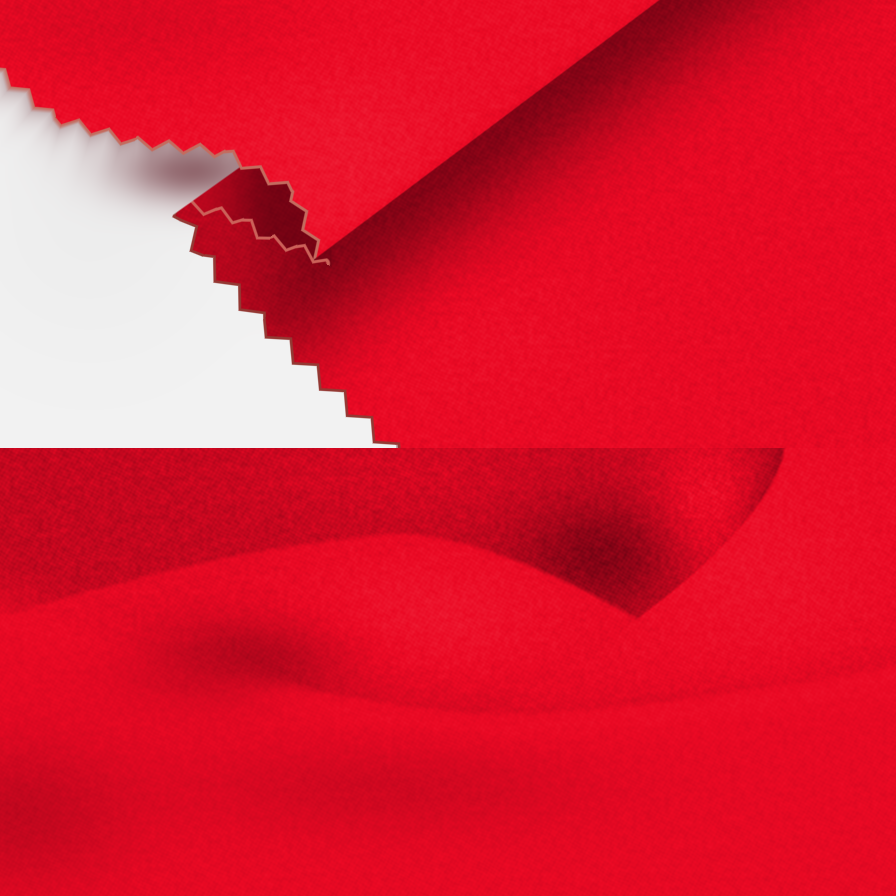
Write a Shadertoy shader that draws this texture.

```glsl
// Red woven cloth: a folded pinked-edge swatch on white above, soft drapes below.

float hash(vec2 p) {
    p = fract(p * vec2(0.1031, 0.1137));
    p += dot(p, p.yx + 33.33);
    return fract((p.x + p.y) * p.x * 7.31);
}

float gradDot(vec2 cell, vec2 f) {
    float a = 6.2832 * hash(cell);
    return dot(vec2(cos(a), sin(a)), f);
}

float gradientNoise(vec2 p) {
    vec2 i = floor(p), f = fract(p), e = vec2(1, 0);
    vec2 w = f * f * (3.0 - 2.0 * f);
    return mix(mix(gradDot(i, f), gradDot(i + e, f - e), w.x),
               mix(gradDot(i + e.yx, f - e.yx), gradDot(i + 1.0, f - 1.0), w.x), w.y);
}

float fill(float d, float blur) { return smoothstep(-blur, blur, d); }

float glow(vec2 p, vec2 center, vec2 radius) {
    vec2 q = (p - center) / radius;
    return exp(-dot(q, q));
}

// Signed distance to a line, positive on its left
float leftOf(vec2 p, vec2 a, vec2 b) {
    vec2 d = normalize(b - a), q = p - a;
    return d.x * q.y - d.y * q.x;
}

// Signed distance to a polyline cut with zigzag teeth, positive on its left
float pinkedEdge(vec2 p, vec2 pts[6], float period, float depth) {
    float best = 1e3, side = 1.0, arc = 0.0, along = 0.0;
    for (int i = 0; i < 5; i++) {
        vec2 d = pts[i + 1] - pts[i], q = p - pts[i];
        float len = length(d), t = clamp(dot(q, d) / (len * len), 0.0, 1.0);
        float dist = length(q - d * t);
        if (dist < best) {
            best = dist;
            side = d.x * q.y - d.y * q.x < 0.0 ? -1.0 : 1.0;
            along = arc + t * len;
        }
        arc += len;
    }
    return best * side + depth * (2.0 * abs(fract(along / period) - 0.5) - 0.5);
}

// Arched curve with its own width on each side of the peak
float arch(float x, vec2 peak, vec2 width, vec2 drop, float power) {
    float d = x - peak.x;
    return peak.y - (d < 0.0 ? drop.x * pow(-d / width.x, power)
                             : drop.y * pow(d / width.y, power));
}

float weave(vec2 p) {
    vec2 q = p + 0.003 * gradientNoise(p * 40.0);
    float threads = sin(q.x * 1050.0 + q.y * 300.0) * sin(q.y * 1050.0 - q.x * 300.0);
    return 0.035 * threads + 0.10 * gradientNoise(p * 190.0) + 0.05 * gradientNoise(p * 75.0);
}

vec3 clothColor(float light) {
    vec3 c = mix(vec3(0.28, 0.0, 0.05), vec3(0.92, 0.035, 0.14), clamp(light, 0.0, 1.0));
    return c + max(light - 1.0, 0.0) * vec3(0.1, 0.45, 0.36);
}

vec3 swatch(vec2 p, float px) {
    float blur = max(px, 0.0012), grain = weave(p);
    float fold = leftOf(p, vec2(0.358, 0.716), vec2(0.736, 1.0));
    float flapEdge = pinkedEdge(p, vec2[6](vec2(-0.04, 0.95), vec2(0.06, 0.866),
        vec2(0.15, 0.839), vec2(0.25, 0.828), vec2(0.325, 0.785), vec2(0.358, 0.705)), 0.035, 0.012);
    float baseEdge = pinkedEdge(p, vec2[6](vec2(0.185, 0.80), vec2(0.203, 0.755),
        vec2(0.225, 0.713), vec2(0.29, 0.64), vec2(0.37, 0.563), vec2(0.47, 0.465)), 0.042, 0.018);
    float innerEdge = pinkedEdge(p, vec2[6](vec2(0.195, 0.772), vec2(0.24, 0.762),
        vec2(0.27, 0.752), vec2(0.30, 0.73), vec2(0.33, 0.722), vec2(0.362, 0.706)), 0.034, 0.012);
    float base = min(baseEdge, leftOf(p, vec2(0.27, 0.815), vec2(0.20, 0.765)));
    float flap = min(flapEdge, fold);

    // White table with contact shadows
    vec3 col = vec3(0.95) - 0.02 * glow(p, vec2(0.1, 0.75), vec2(0.15));
    col = mix(col, vec3(0.50, 0.30, 0.33), 0.85 * glow(p, vec2(0.215, 0.81), vec2(0.08, 0.035)));
    col = mix(col, vec3(0.60, 0.46, 0.48), 0.55 * exp(-max(-flapEdge, 0.0) / 0.018));

    // Lower layer, shaded beside the fold
    float shadow = exp(-pow(max(-fold, 0.0) / 0.085, 2.0)) * mix(0.3, 0.62, smoothstep(0.24, 0.37, p.x));
    float light = 0.98 - shadow + 0.05 * glow(p, vec2(0.52, 0.62), vec2(0.18, 0.1)) + grain;
    vec3 lower = clothColor(light);
    lower = mix(vec3(0.58, 0.22, 0.20), lower, fill(baseEdge - 0.004, blur));
    float hollow = mix(0.70, 0.28, smoothstep(0.22, 0.31, p.x));
    vec3 inner = mix(vec3(0.80, 0.38, 0.35), clothColor(hollow + 0.5 * grain), fill(innerEdge - 0.004, blur));
    lower = mix(lower, inner, fill(innerEdge, blur) * fill(0.37 - p.x, blur));
    col = mix(col, lower, fill(base, blur));

    // Upper flap
    light = 1.04 - 0.14 * glow(p, vec2(0.14, 0.98), vec2(0.25, 0.08)) + grain;
    light += 0.06 * glow(p, vec2(0.38, 0.82), vec2(0.12)) - 0.08 * exp(-max(fold, 0.0) / 0.008);
    vec3 upper = mix(vec3(0.77, 0.42, 0.37), clothColor(light), fill(flapEdge - 0.004, blur));
    float defocus = blur + 0.004 * smoothstep(0.15, 0.0, p.x);
    return mix(col, upper, fill(flap, defocus));
}

vec3 drape(vec2 p, float px) {
    float grain = weave(p);
    float ridge = arch(p.x, vec2(0.455, 0.404), vec2(0.455, 0.255), vec2(0.094), 1.55) - p.y;
    float front = arch(p.x, vec2(0.55, 0.203), vec2(0.29, 0.45), vec2(-0.048, -0.055), 1.55) - p.y;
    float crease = p.x - 0.875 + 0.325 * pow(max((0.5 - p.y) / 0.295, 0.0), 1.57);

    // Back panel with its dark hollow
    float light = 0.76 + 0.10 * glow(p, vec2(0.45, 0.47), vec2(0.18, 0.05)) + 1.6 * grain;
    light -= 0.40 * glow(p, vec2(0.675, 0.38), vec2(0.09, 0.06));
    light += 0.30 * glow(p, vec2(0.79, 0.43), vec2(0.065, 0.09));
    light -= 0.25 * exp(-abs(crease) / 0.022) * smoothstep(0.36, 0.46, p.y);

    // Middle roll
    float roll = 0.96 + 0.12 * glow(p, vec2(0.48, 0.31), vec2(0.17, 0.08)) + grain;
    roll -= 0.32 * glow(p, vec2(0.27, 0.265), vec2(0.11, 0.045));
    roll -= 0.12 * exp(-max(front + 0.01, -front) / 0.03) * smoothstep(0.24, 0.35, p.x);
    light = mix(light, roll, fill(ridge, max(px, 0.004)));

    // Right panel
    float panel = 1.0 + 0.06 * glow(p, vec2(0.85, 0.36), vec2(0.12)) + grain;
    panel -= 0.10 * exp(-max(-front, 0.0) / 0.025);
    light = mix(light, panel, fill(crease, max(px, 0.003)));

    // Front panel, merging with the roll at the left
    float apron = 0.97 + 0.05 * exp(-abs(front - 0.015) / 0.02) + 0.7 * grain;
    apron -= 0.14 * glow(p, vec2(0.43, 0.12), vec2(0.22, 0.05));
    apron -= 0.22 * glow(p, vec2(0.02, 0.09), vec2(0.12, 0.08));
    apron -= 0.22 * glow(p, vec2(0.24, 0.255), vec2(0.10, 0.04));
    float soft = mix(0.06, 0.005, smoothstep(0.18, 0.36, p.x));
    return clothColor(mix(light, apron, fill(front, max(px, soft))));
}

void mainImage(out vec4 fragColor, in vec2 fragCoord) {
    vec2 p = fragCoord / iResolution.xy;
    float px = 1.0 / iResolution.y;
    vec3 col = p.y > 0.5 ? swatch(p, px) : drape(p, px);
    fragColor = vec4(clamp(col, 0.0, 1.0), 1.0);
}
```
